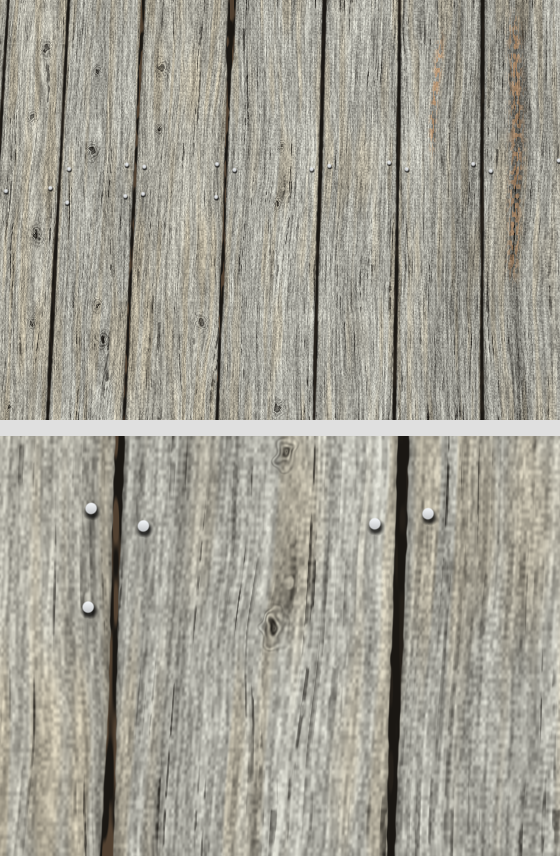
Top, the full canvas; bottom, a detail of the centre.
Write a WebGL 2 fragment shader that draws this texture.

```glsl
#version 300 es
precision highp float;
uniform vec2 u_resolution;
out vec4 fragColor;

const int GAPS = 8;
const float GAP_BASE[GAPS] = float[](-0.035, 0.113, 0.295, 0.517, 0.747, 0.939, 1.148, 1.36);
const vec3 SHADOW = vec3(0.10, 0.09, 0.075);
const vec3 SILVER = vec3(0.84, 0.84, 0.80);
const vec3 RUST = vec3(0.72, 0.56, 0.41);
const vec3 NAIL = vec3(0.86, 0.87, 0.88);

float hash(vec2 p) {
  return fract(sin(dot(p, vec2(127.1, 311.7))) * 43758.5453);
}

float noise(vec2 p) {
  vec2 i = floor(p), f = fract(p);
  f = f * f * (3.0 - 2.0 * f);
  return mix(mix(hash(i), hash(i + vec2(1, 0)), f.x),
             mix(hash(i + vec2(0, 1)), hash(i + vec2(1, 1)), f.x), f.y);
}

// Centre line of a gap; the left gaps lean more than the right ones
float gapX(int i, float y) {
  float id = float(i);
  float lean = 0.054 * (1.0 - pow(id / 6.0, 1.6));
  return GAP_BASE[i] + lean * y + 0.003 * (noise(vec2(id * 7.3, y * 5.0)) - 0.5);
}

float gapHalfWidth(int i, float y) {
  float wide = i == 3 ? 0.005 * smoothstep(0.82, 0.88, y) : 0.0;
  return 0.0024 + 0.003 * noise(vec2(y * 6.0, float(i) * 3.7)) + wide;
}

// x: sideways bend of the grain, y: darkening, z: ring pattern
vec3 knots(vec2 p, float width, float id) {
  vec3 sum = vec3(0.0);
  float chance = id < 4.0 ? 0.8 : 0.1;
  for (int k = 0; k < 5; k++) {
    vec2 seed = vec2(id * 3.1 + 1.0, float(k) * 5.7);
    if (hash(seed) > chance) continue;
    vec2 centre = vec2(width * mix(0.2, 0.8, hash(seed + 1.3)),
                       (float(k) + hash(seed + 2.7)) / 5.0);
    float radius = mix(0.009, 0.019, hash(seed + 4.1));
    vec2 d = (p - centre) / radius;
    vec2 bent = d + 0.7 * vec2(noise(p * 130.0), noise(p * 130.0 + 50.0)) - 0.35;
    float dist = length(bent * vec2(1.0, 0.65));
    float core = 1.0 - smoothstep(0.8, 1.25, dist);
    vec2 reach = d * vec2(1.0, 0.3);
    sum.x += d.x * radius * 0.62 * exp(-0.18 * dot(reach, reach));
    sum.y += core * (0.10 + 0.4 * (1.0 - smoothstep(0.15, 0.55, dist)));
    sum.z += core * sin(dist * 17.0);
  }
  return sum;
}

// Fibres of several widths, stretched along the board
float fibres(vec2 p, float seed) {
  float fine = noise(vec2(p.x * 390.0 + seed, p.y * 16.0)) - 0.5;
  float middle = noise(vec2(p.x * 230.0 + seed, p.y * 6.0)) - 0.5;
  float broad = noise(vec2(p.x * 60.0 + seed, p.y * 2.0)) - 0.5;
  return 0.28 * fine + 0.19 * middle + 0.09 * broad;
}

// Weathered grit between the fibres
float grit(vec2 p, float seed) {
  float small = noise(p * vec2(470.0, 290.0) + seed) - 0.5;
  float dashes = noise(p * vec2(400.0, 90.0) + seed + 20.0) - 0.5;
  return 0.26 * small + 0.20 * dashes;
}

// Thin broken dark lines that follow the grain
float splits(vec2 p, float seed) {
  float line = smoothstep(0.70, 0.95, noise(vec2(p.x * 340.0 + seed, p.y * 11.0)));
  float patches = smoothstep(0.3, 0.75, noise(p * vec2(50.0, 6.0) + seed));
  float breaks = smoothstep(0.2, 0.5, noise(p * vec2(210.0, 80.0)));
  return line * breaks * (0.35 + 0.65 * patches);
}

// Soft upright band between two heights
float band(vec2 p, float centre, float halfWidth, float low, float high) {
  float across = (p.x - centre) / halfWidth;
  return exp(-across * across) * smoothstep(low, low + 0.1, p.y)
       * (1.0 - smoothstep(high - 0.1, high, p.y));
}

vec3 board(vec2 p, float width, float id) {
  float seed = id * 37.0;
  vec3 knot = knots(p, width, id);
  float wave = 0.022 * (noise(vec2(p.x * 9.0 + seed, p.y * 3.0)) - 0.5);
  wave += 0.004 * (noise(vec2(p.x * 30.0 + seed, p.y * 14.0)) - 0.5);
  vec2 flow = vec2(p.x + wave, p.y);
  vec2 q = flow - vec2(knot.x, 0.0);
  float tone = 0.775 + fibres(q, seed) + grit(flow, seed) - knot.y + 0.12 * knot.z;
  tone += 0.08 * (noise(p * vec2(12.0, 4.0) + seed) - 0.5);
  tone -= 0.42 * splits(q, seed);

  // Darker, rust-stained heartwood on the last two boards
  float speck = smoothstep(0.4, 0.65, noise(q * vec2(330.0, 90.0) + seed));
  float stain = 0.0;
  if (id == 5.0) {
    tone -= 0.10 * smoothstep(0.055, 0.07, q.x - 0.03 * p.y);
    stain = band(q, 0.055 + 0.04 * p.y, 0.008, 0.6, 0.95);
  } else if (id == 6.0) {
    tone -= 0.04 + 0.20 * band(q, 0.085, 0.024, -0.2, 1.2);
    stain = band(q, 0.090 - 0.02 * p.y, 0.014, 0.3, 1.0);
  }
  tone -= 0.15 * stain;
  float warm = smoothstep(0.45, 0.85, noise(flow * vec2(90.0, 5.0) + seed + 9.0));
  warm += id == 0.0 || id == 2.0 ? 0.25 : 0.0;
  vec3 color = mix(SHADOW, SILVER, clamp(tone, 0.0, 1.08));
  color *= mix(vec3(1.0), vec3(1.01, 0.96, 0.88), warm * 0.6);
  return mix(color, RUST * (0.65 + tone * 0.65), stain * speck * 0.85);
}

vec3 addNail(vec3 color, vec2 d, float px) {
  float shade = 1.0 - smoothstep(0.003, 0.008, length(d + vec2(-0.001, 0.003)));
  float drip = exp(-abs(d.x) * 400.0) * smoothstep(-0.06, 0.0, d.y) * step(d.y, 0.0);
  color *= 1.0 - max(0.75 * shade, 0.25 * drip);
  float head = 1.0 - smoothstep(0.0045 - px, 0.0045 + px, length(d));
  return mix(color, NAIL * (1.0 + 25.0 * d.y), head);
}

void main() {
  vec2 p = gl_FragCoord.xy / u_resolution.y;
  float px = 1.0 / u_resolution.y;
  int index = 0;
  for (int i = 1; i < GAPS - 1; i++) if (p.x > gapX(i, p.y)) index = i;
  float left = gapX(index, p.y), right = gapX(index + 1, p.y);
  float id = float(index);
  vec3 color = board(vec2(p.x - left, p.y), right - left, id);
  // Nails near both edges, doubled on two boards
  for (int n = 0; n < 4; n++) {
    bool lower = n > 1;
    if (lower && index != 1 && index != 2) continue;
    float x = n % 2 == 0 ? left + 0.021 : right - 0.021;
    float y = (index == 0 ? 0.56 : 0.605) + 0.03 * (hash(vec2(id, float(n))) - 0.5);
    color = addNail(color, p - vec2(x, lower ? y - 0.08 : y), px);
  }
  // Dark gaps with bits of rust-coloured splinter
  int near = p.x - left < right - p.x ? index : index + 1;
  float rim = abs(p.x - gapX(near, p.y)) - gapHalfWidth(near, p.y);
  rim += 0.0012 * (noise(p * vec2(90.0, 100.0)) - 0.5);
  color *= 1.0 - 0.25 * exp(-max(rim, 0.0) * 400.0);
  float splinter = smoothstep(0.5, 0.75, noise(p * vec2(220.0, 30.0)));
  splinter *= near == 2 || near == 3 ? 0.55 : 0.1;
  vec3 gap = mix(SHADOW, RUST * 0.7, splinter);
  color = mix(gap, color, smoothstep(-px, px, rim));
  fragColor = vec4(color, 1.0);
}
```
